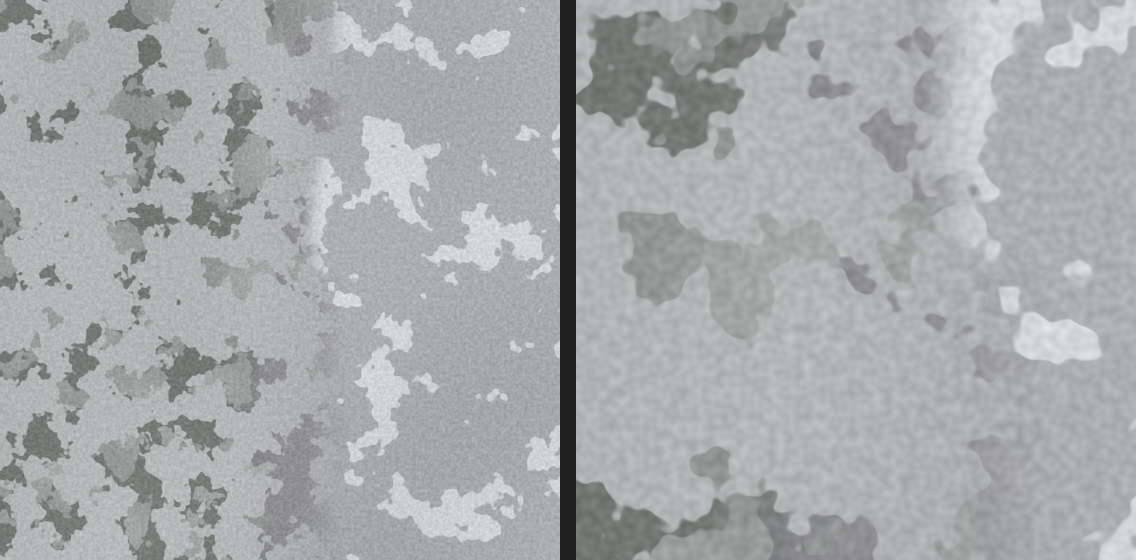
Left: the whole. Right: its middle third, enlarged.
A WebGL 2 fragment shader for this pattern:

```glsl
#version 300 es
precision highp float;
// Mottled grey camouflage: dark blotches on the left fade over a seam into pale ones on the right.

#define DARK_SCALE 11.0    // blotches per canvas side, left
#define PALE_SCALE 8.0     // blotches per canvas side, right
#define DARK_LEVEL 0.18    // higher levels leave fewer blotches
#define MID_LEVEL 0.30
#define PALE_LEVEL 0.21
#define EDGE_SOFTNESS 0.0032
#define SEAM_X 0.55
#define SEAM_LEAN 0.07
#define GRAIN_SCALE 190.0
#define GRAIN_STRENGTH 0.07
#define SHADE_STRENGTH 0.05

uniform vec2 u_resolution;
out vec4 fragColor;

const vec3 LEFT_GROUND  = vec3(0.702, 0.710, 0.714);
const vec3 RIGHT_GROUND = vec3(0.662, 0.666, 0.676);
const vec3 DARK_GREY    = vec3(0.460, 0.468, 0.458);
const vec3 MID_GREY     = vec3(0.605, 0.612, 0.612);
const vec3 SEAM_GREY    = vec3(0.550, 0.550, 0.570);
const vec3 PALE_GREY    = vec3(0.815, 0.825, 0.832);

// Integer hash of a lattice cell, giving a unit gradient.
vec2 gradientAt(ivec2 cell) {
    uint h = uint(cell.x) * 0x9E3779B1u ^ uint(cell.y) * 0x85EBCA77u;
    h = (h ^ (h >> 15)) * 0x2C1B3C6Du;
    h = (h ^ (h >> 12)) * 0x297A2D39u;
    h ^= h >> 15;
    float angle = float(h & 0xFFFFu) / 65536.0 * 6.28319;
    return vec2(cos(angle), sin(angle));
}

float gradientNoise(vec2 p) {
    ivec2 cell = ivec2(floor(p));
    vec2 f = fract(p);
    vec2 blend = f * f * f * (f * (f * 6.0 - 15.0) + 10.0);
    float a = dot(gradientAt(cell), f);
    float b = dot(gradientAt(cell + ivec2(1, 0)), f - vec2(1, 0));
    float c = dot(gradientAt(cell + ivec2(0, 1)), f - vec2(0, 1));
    float d = dot(gradientAt(cell + ivec2(1, 1)), f - vec2(1, 1));
    return mix(mix(a, b, blend.x), mix(c, d, blend.x), blend.y);
}

// Four rotated octaves: compact bodies with ragged outlines.
float blotchField(vec2 p) {
    const mat2 TURN = mat2(1.68, 1.26, -1.26, 1.68);
    float sum = 0.0;
    float weight = 1.0;
    for (int i = 0; i < 4; i++) {
        sum += weight * gradientNoise(p);
        p = TURN * p + 17.3;
        weight *= 0.56;
    }
    return sum;
}

// Coverage above a level, with an edge of constant width on the canvas.
float coverage(float field, float level, float scale) {
    float halfWidth = max(EDGE_SOFTNESS * scale, 0.7 * fwidth(field));
    return smoothstep(level - halfWidth, level + halfWidth, field);
}

void main() {
    vec2 p = gl_FragCoord.xy / u_resolution.y;

    // Signed distance across the leaning, wavering seam.
    float seam = p.x - SEAM_X - SEAM_LEAN * p.y * p.y
               - 0.06 * gradientNoise(p * 4.0 + 51.0);
    float leftSide = 1.0 - smoothstep(-0.02, 0.06, seam);
    float rightSide = smoothstep(-0.02, 0.03, seam);
    float nearSeam = smoothstep(-0.15, -0.05, seam);

    // Blotch fields; the mid layer leans on the dark one so they cluster.
    float cluster = 0.3 * gradientNoise(p * 3.2 + 7.0);
    float darkField = blotchField(p * DARK_SCALE + 3.7) + cluster;
    float midField = blotchField(p * DARK_SCALE * 0.95 + 83.1) + 0.5 * darkField;
    float paleField = blotchField(p * PALE_SCALE + 141.9) + cluster;
    float dark = coverage(darkField, DARK_LEVEL, DARK_SCALE);
    float mid = coverage(midField, MID_LEVEL, DARK_SCALE);
    float pale = coverage(paleField, PALE_LEVEL, PALE_SCALE);

    // Layers from the ground up; mid patches vary in tone from place to place.
    float tone = gradientNoise(p * 9.0 + 37.0);
    vec3 color = mix(LEFT_GROUND, RIGHT_GROUND, smoothstep(-0.14, 0.05, seam));
    color = mix(color, mix(DARK_GREY, SEAM_GREY, nearSeam), dark * leftSide);
    color = mix(color, MID_GREY + 0.09 * tone, mid * leftSide * 0.95);
    color = mix(color, PALE_GREY, pale * rightSide);

    // Broad uneven light and fine grain.
    float grain = gradientNoise(p * GRAIN_SCALE)
                + 0.6 * gradientNoise(p * GRAIN_SCALE * 0.53 + 29.0);
    color += SHADE_STRENGTH * gradientNoise(p * 2.3 + 11.0) + GRAIN_STRENGTH * grain;
    fragColor = vec4(color, 1.0);
}
```
